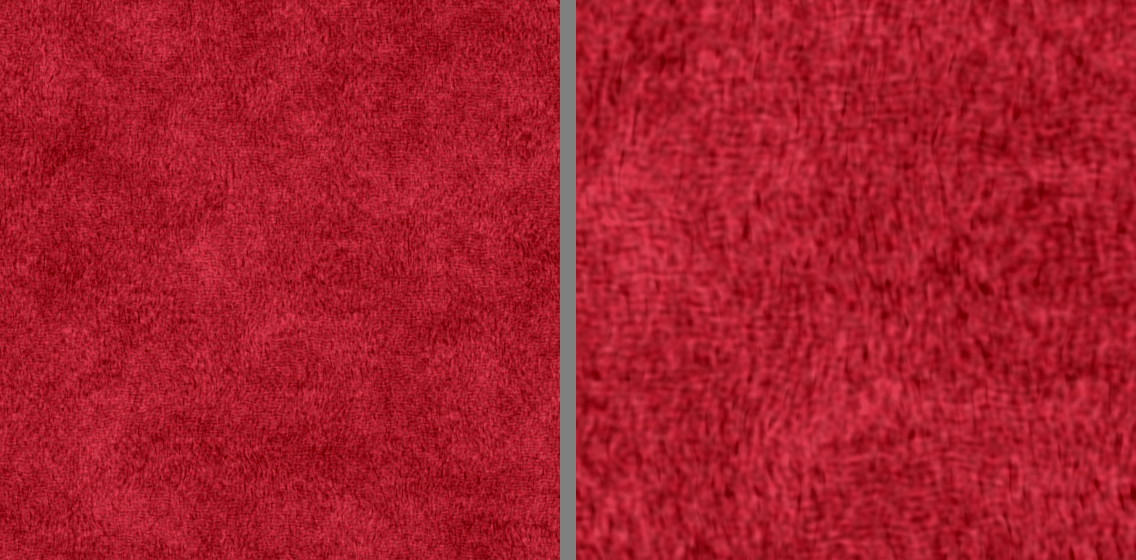
Left: the whole. Right: its middle third, enlarged.
Give the GLSL for this texture, as a Shadertoy shader.

```glsl
// Crushed red velvet: brushed patches of pile, short upright fibres and faint knit rows.
// Layers of gradient noise, bent by a slow flow field, add up to one tone value
// that moves the colour along a straight ramp from deep crimson to rosy red.

const vec3  MEAN_RED      = vec3(0.651, 0.098, 0.155);
const vec3  TONE_STEP     = vec3(0.070, 0.044, 0.052);  // colour change per unit of tone
const vec3  TINT_STEP     = vec3(-0.020, 0.050, 0.032); // greyer or purer red
const float TONE_LIMIT    = 3.0;
const float PATCH_SCALE   = 3.8;    // features per canvas height
const float FLOW_SCALE    = 8.0;
const float FLOW_BEND     = 0.017;
const vec2  FIBRE_SCALE   = vec2(172.0, 72.0);
const vec2  STRAND_SCALE  = vec2(236.0, 128.0);
const float GRAIN_SCALE   = 218.0;
const float ROW_COUNT     = 158.0;
const float FIBRE_GAIN    = 2.20;
const float STRAND_GAIN   = 1.95;
const float GRAIN_GAIN    = 1.75;
const float ROW_GAIN      = 0.60;
const float CRACK_GAIN    = 1.60;
const float TAU           = 6.2831853;
const mat2  GRAIN_TURN    = mat2(0.8, 0.6, -0.6, 0.8);

// Unit gradient for a lattice cell, from an integer hash
vec2 cellGradient(vec2 cell) {
    uvec2 q = uvec2(ivec2(cell) + 32768);
    uint h = q.x * 1597334673u ^ q.y * 3812015801u;
    h = (h ^ (h >> 15)) * 2246822519u;
    h = (h ^ (h >> 13)) * 3266489917u;
    h ^= h >> 16;
    float angle = TAU * float(h & 65535u) / 65536.0;
    return vec2(cos(angle), sin(angle));
}

float gradientNoise(vec2 p) {
    vec2 cell = floor(p);
    vec2 f = p - cell;
    vec2 w = f * f * f * (f * (f * 6.0 - 15.0) + 10.0);
    vec2 e = vec2(0.0, 1.0);
    float a = dot(cellGradient(cell), f);
    float b = dot(cellGradient(cell + e.yx), f - e.yx);
    float c = dot(cellGradient(cell + e.xy), f - e.xy);
    float d = dot(cellGradient(cell + e.yy), f - e.yy);
    return mix(mix(a, b, w.x), mix(c, d, w.x), w.y);
}

// Broad to small blotches where the pile leans to or from the light
float pilePatches(vec2 p) {
    float sum = 0.0;
    float scale = PATCH_SCALE;
    float gain = 1.05;
    for (int i = 0; i < 4; i++) {
        sum += gain * gradientNoise(p * scale + 19.7 * float(i));
        scale *= 2.4;
        gain *= 1.06;
    }
    return sum;
}

// Upright fibres, with thin dark cracks where tufts part
float pileFibres(vec2 p) {
    float fibre = gradientNoise(p * FIBRE_SCALE + 41.0);
    float strand = gradientNoise(p * STRAND_SCALE + 83.0);
    float parting = gradientNoise(p * FIBRE_SCALE * vec2(1.1, 0.8) + 127.0);
    float crack = smoothstep(0.22, 0.52, parting);
    return FIBRE_GAIN * fibre + STRAND_GAIN * strand - CRACK_GAIN * crack;
}

// Wavering horizontal rows of the knitted backing, broken along their length
float knitRows(vec2 p) {
    float waver = 0.9 * gradientNoise(p * vec2(46.0, 30.0) + 7.0);
    float row = sin(TAU * (p.y * ROW_COUNT + waver));
    float breaks = 0.65 + 2.2 * gradientNoise(p * vec2(85.0, 130.0) + 59.0);
    return row * breaks;
}

void mainImage(out vec4 fragColor, in vec2 fragCoord) {
    vec2 p = fragCoord / iResolution.y;

    // Flow field that tilts the fibres left and right
    vec2 flow = vec2(gradientNoise(p * FLOW_SCALE + 3.0),
                     0.35 * gradientNoise(p * FLOW_SCALE + 31.0));
    flow.x += 0.3 * gradientNoise(p * FLOW_SCALE * 3.5 + 71.0);
    vec2 bent = p + FLOW_BEND * flow;

    // Flattened pile shows the rows, raised pile shows the fibres
    float flattened = smoothstep(-0.3, 0.35, gradientNoise(p * 9.0 + 97.0));

    float tone = 0.18 + pilePatches(bent);
    tone += pileFibres(bent) * mix(1.15, 0.85, flattened);
    tone += ROW_GAIN * knitRows(p + 0.3 * FLOW_BEND * flow) * mix(0.3, 1.0, flattened);
    tone += GRAIN_GAIN * gradientNoise(GRAIN_TURN * p * GRAIN_SCALE + 151.0);
    tone = clamp(tone, -TONE_LIMIT, TONE_LIMIT);

    float tint = gradientNoise(GRAIN_TURN * p * GRAIN_SCALE * 0.55 + 211.0);
    vec3 velvet = MEAN_RED + TONE_STEP * tone + TINT_STEP * tint;
    fragColor = vec4(clamp(velvet, 0.0, 1.0), 1.0);
}
```
